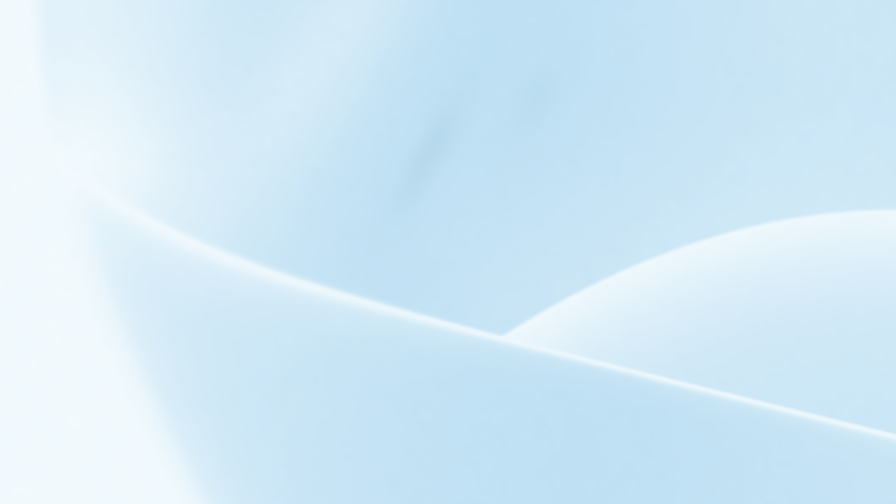
Write a Shadertoy shader that draws this background.

```glsl
// Soft folds of pale blue silk: a bright sweeping ridge, a rounded hill and a
// white drape on the left. Each layer is a lightness field built from curves,
// Gaussian glows and faint mottling; one final ramp turns lightness into colour.

float bell(float x, float width) {
    return exp(-x * x / (width * width));
}

float hash(vec2 cell) {
    vec3 q = fract(vec3(cell.xyx) * 0.1031);
    q += dot(q, q.yzx + 33.33);
    return fract((q.x + q.y) * q.z);
}

float valueNoise(vec2 p) {
    vec2 cell = floor(p);
    vec2 f = fract(p);
    f = f * f * (3.0 - 2.0 * f);
    float low = mix(hash(cell), hash(cell + vec2(1.0, 0.0)), f.x);
    float high = mix(hash(cell + vec2(0.0, 1.0)), hash(cell + 1.0), f.x);
    return mix(low, high, f.y);
}

// Elongated soft spot lying along a steep diagonal.
float smudge(vec2 offset, float len, float width) {
    vec2 along = normalize(vec2(0.45, 0.85));
    float across = offset.x * along.y - offset.y * along.x;
    return bell(dot(offset, along), len) * bell(across, width);
}

// Backdrop: bright on the left, a slanted streak, blue in the centre.
float backdropLight(vec2 p, float fromDrape) {
    float slanted = p.x + 0.30 * (1.0 - p.y);
    float light = 0.06 + 0.22 * smoothstep(0.52, 0.95, p.x);
    light += 0.70 * bell(p.x, 0.27);
    light += 0.24 * bell(p.x - 0.11, 0.11) * bell(p.y - 0.68, 0.17);
    light += 0.30 * bell(slanted - 0.40, 0.075) * smoothstep(0.40, 0.95, p.y);
    light += 0.17 * smoothstep(0.40, 0.60, p.x) * smoothstep(0.85, 0.35, p.y);
    light -= 0.10 * exp(-max(fromDrape, 0.0) / 0.025) * smoothstep(0.68, 0.80, p.y);
    return light;
}

// Hill: white below its crest, fading down into blue.
float hillLight(float depth) {
    return 0.28 + 0.60 * exp(-pow(max(depth, 0.0) / 0.14, 1.3));
}

// Lower sheet: a glow under the ridge and another beside the drape.
float sheetLight(vec2 p, float depth, float fromDrape) {
    float glowWidth = mix(0.075, 0.018, smoothstep(0.05, 0.75, p.x));
    float light = 0.08 + 0.24 * bell(p.x - 0.15, 0.27);
    light += 0.12 * smoothstep(0.65, 1.0, p.x);
    light += 0.40 * exp(-max(depth, 0.0) / glowWidth);
    light += 0.38 * exp(-max(fromDrape, 0.0) / 0.045);
    return light;
}

void mainImage(out vec4 fragColor, in vec2 fragCoord) {
    vec2 p = fragCoord / iResolution.xy;
    float aspect = iResolution.x / iResolution.y;
    vec2 scale = vec2(aspect, 1.0);

    // Signed distances to the ridge, hill and drape outlines
    float bend = 0.26 * exp(-8.5 * p.x);
    float ridgeSlope = (0.438 + 8.5 * bend) / aspect;
    float ridge = (p.y - (0.574 - 0.438 * p.x + bend))
                / sqrt(1.0 + ridgeSlope * ridgeSlope);
    float right = 1.0 - p.x;
    float hillSlope = 2.6 * right / aspect;
    float hill = (p.y - (0.584 - 1.3 * right * right))
               / sqrt(1.0 + hillSlope * hillSlope);
    float drape = p.x - 0.042 - 0.178 * pow(max(1.0 - p.y, 0.0), 1.7);

    // Layers from back to front
    float light = backdropLight(p, drape);
    light = mix(light, hillLight(-hill), smoothstep(0.006, -0.006, hill));
    light = mix(light, sheetLight(p, -ridge, drape), smoothstep(0.006, -0.006, ridge));

    // Bright crest: crisp above, softer below, broader towards the left
    float crest = ridge + 0.002;
    float crestWidth = mix(0.019, 0.007, smoothstep(0.1, 0.7, p.x));
    crestWidth *= crest > 0.0 ? 0.65 : 1.1;
    light = mix(light, 0.94, 0.78 * bell(crest, crestWidth));

    // White drape, its border softer towards the bottom
    float softness = mix(0.028, 0.014, smoothstep(0.5, 0.85, p.y));
    light = mix(light, 0.93, smoothstep(softness, -softness, drape));

    // Faint mottling of the cloth
    vec2 weave = p * scale;
    light += 0.024 * (valueNoise(weave * 75.0) - 0.5);
    light += 0.024 * (valueNoise(weave * 28.0 + 7.0) - 0.5);

    // Colour ramp, then faint grey shadows in the backdrop
    vec3 color = mix(vec3(0.73, 0.87, 0.95), vec3(0.96, 0.985, 0.995), clamp(light, 0.0, 1.0));
    float shadow = smudge((p - vec2(0.478, 0.69)) * scale, 0.12, 0.032)
                 + 0.4 * smudge((p - vec2(0.60, 0.80)) * scale, 0.10, 0.035);
    color -= shadow * vec3(0.035, 0.032, 0.028);

    fragColor = vec4(color, 1.0);
}
```
